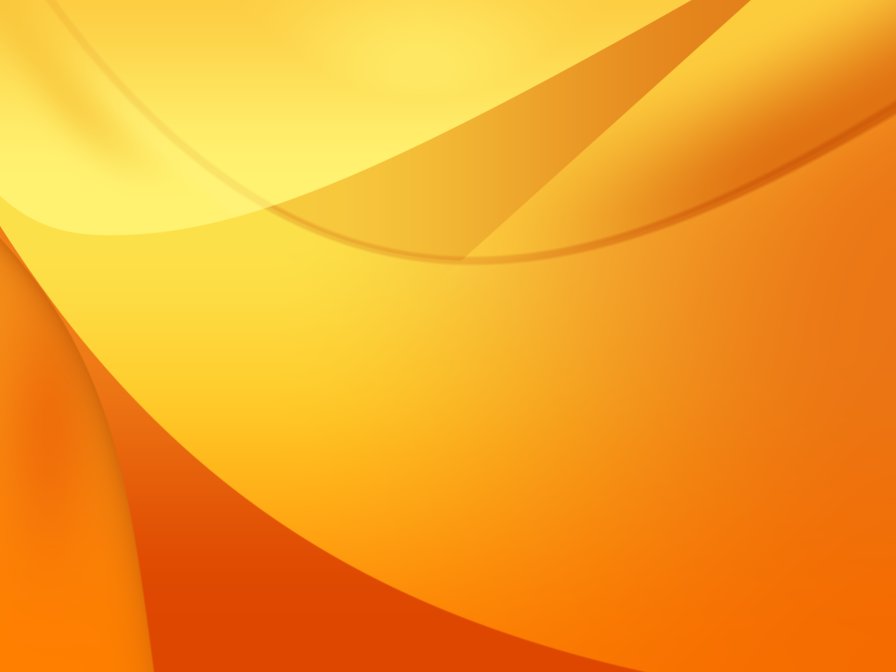
Write a WebGL 1 fragment shader that draws this background.

```glsl
precision highp float;

#define LEMON vec3(1.0, 0.95, 0.44)
#define GOLD vec3(0.99, 0.80, 0.24)
#define AMBER vec3(0.96, 0.56, 0.10)
#define ORANGE vec3(1.0, 0.50, 0.0)
#define RUST vec3(0.87, 0.28, 0.0)
#define BRONZE vec3(0.80, 0.34, 0.03)
#define ARC_LOW vec2(0.521, 0.612)
#define ARC_HALF_WIDTH 0.006
#define SHEET_LOW vec2(0.124, 0.650)
#define FOLD_TOP 0.838
#define FOLD_SLOPE 1.2

uniform vec2 u_resolution;

// Edge curves in canvas units, both axes running from 0 to 1
float arcHeight(float x) {
  float d = x - ARC_LOW.x;
  return ARC_LOW.y - 0.02 * d + (1.40 - 0.76 * d) * d * d;
}

float sheetHeight(float x) {
  float d = x - SHEET_LOW.x;
  float leftLift = 19.5 * pow(max(-d, 0.0), 3.0);
  return SHEET_LOW.y + sqrt(0.672 * d * d + 0.052) - 0.228 + leftLift;
}

float bodyHeight(float x) {
  return 0.775 * exp(-2.7 * x) - 0.111;
}

float leafReach(float y) {
  return 0.172 - 0.1 * y - 0.52 * pow(y, 3.6);
}

float cover(float d, float softness) {
  return smoothstep(-softness, softness, d);
}

// Broad surface, yellow at upper left and orange at lower right
vec3 bodyColor(vec2 p, float aboveArc) {
  vec3 left = mix(ORANGE, vec3(1.0, 0.78, 0.14), smoothstep(-0.05, 0.46, p.y));
  left = mix(left, vec3(0.99, 0.88, 0.29), smoothstep(0.3, 0.66, p.y));
  vec3 right = mix(vec3(0.96, 0.42, 0.0), vec3(0.92, 0.46, 0.08), smoothstep(0.0, 0.5, p.y));
  vec3 color = mix(left, right, smoothstep(0.3, 1.0, p.x));
  float rim = exp(min(aboveArc, 0.0) / 0.07) * smoothstep(0.55, 0.9, p.x);
  return mix(color, vec3(0.97, 0.65, 0.16), 0.45 * rim);
}

// Two faces of the folded ribbon above the arc
vec3 ribbonColor(vec2 p, float aboveArc, float rightOfFold, float softness) {
  vec3 back = mix(vec3(0.97, 0.79, 0.24), vec3(0.89, 0.50, 0.10), smoothstep(0.32, 0.86, p.x));
  float shade = smoothstep(0.24, 0.02, aboveArc) * smoothstep(0.48, 0.88, p.x);
  vec3 front = mix(GOLD, vec3(0.88, 0.45, 0.07), shade);
  return mix(back, front, cover(rightOfFold, softness));
}

// Bright sheet with a soft crease beside the arc
vec3 sheetColor(vec2 p, float aboveArc) {
  float glow = smoothstep(1.06, 0.72, p.y);
  vec2 q = (p - vec2(0.47, 0.90)) / vec2(0.17, 0.14);
  glow = max(glow, 0.75 * exp(-dot(q, q)));
  vec3 color = mix(vec3(0.99, 0.79, 0.24), LEMON, glow);
  float besideArc = step(p.x, ARC_LOW.x) * smoothstep(0.01, -0.01, aboveArc);
  float crease = exp(-pow((aboveArc + 0.11) / 0.06, 2.0)) * smoothstep(0.69, 0.85, p.y);
  color = mix(color, vec3(0.97, 0.77, 0.22), 0.6 * besideArc * crease);
  float shine = exp(-pow((aboveArc + 0.025) / 0.025, 2.0)) * smoothstep(0.95, 0.78, p.y);
  return mix(color, vec3(1.0, 0.95, 0.5), 0.4 * besideArc * shine);
}

vec3 wedgeColor(vec2 p) {
  return mix(RUST, vec3(0.94, 0.49, 0.09), smoothstep(0.08, 0.53, p.y));
}

// Left leaf, darkened along its rounded edge
vec3 leafColor(vec2 p, float inside) {
  vec3 color = mix(ORANGE, AMBER, smoothstep(0.0, 0.6, p.y));
  vec2 q = (p - vec2(0.055, 0.36)) / vec2(0.05, 0.18);
  color = mix(color, vec3(0.93, 0.40, 0.03), 0.75 * exp(-dot(q, q)));
  float edge = exp(-max(inside, 0.0) / 0.018);
  return mix(color, vec3(0.78, 0.37, 0.04), edge * mix(0.45, 0.75, smoothstep(0.0, 0.4, p.y)));
}

void main() {
  vec2 p = gl_FragCoord.xy / u_resolution;
  float pixel = 1.0 / u_resolution.y;
  float aboveArc = p.y - arcHeight(p.x);
  float aboveSheet = p.y - sheetHeight(p.x);
  float rightOfFold = p.x - FOLD_TOP - (p.y - 1.0) / FOLD_SLOPE;
  float insideLeaf = leafReach(p.y) - p.x;

  // Body and ribbon
  vec3 color = bodyColor(p, aboveArc);
  float foldTail = cover(rightOfFold, pixel) * exp(-max(rightOfFold, 0.0) / 0.04);
  foldTail *= exp(min(aboveArc, 0.0) / 0.03);
  color = mix(color, vec3(1.0, 0.84, 0.32), 0.25 * foldTail);
  vec3 ribbon = ribbonColor(p, aboveArc, rightOfFold, pixel);
  color = mix(color, ribbon, cover(aboveArc, pixel));

  // Upper sheet
  float sheet = cover(aboveSheet, pixel);
  color = mix(color, sheetColor(p, aboveArc), sheet);

  // Arc line, fainter across the sheet
  float arcSlope = 2.8 * (p.x - ARC_LOW.x);
  float arcDistance = abs(aboveArc) / sqrt(1.0 + arcSlope * arcSlope);
  float line = 1.0 - cover(arcDistance - ARC_HALF_WIDTH, 2.0 * pixel);
  float strength = mix(0.24, 0.75, smoothstep(0.5, 0.95, p.x)) * mix(1.0, 0.4, sheet);
  color = mix(color, BRONZE, line * strength);

  // Lower wedge and leaf
  color = mix(wedgeColor(p), color, cover(p.y - bodyHeight(p.x), 1.4 * pixel));
  color = mix(color, leafColor(p, insideLeaf), cover(insideLeaf, pixel));
  gl_FragColor = vec4(color, 1.0);
}
```
